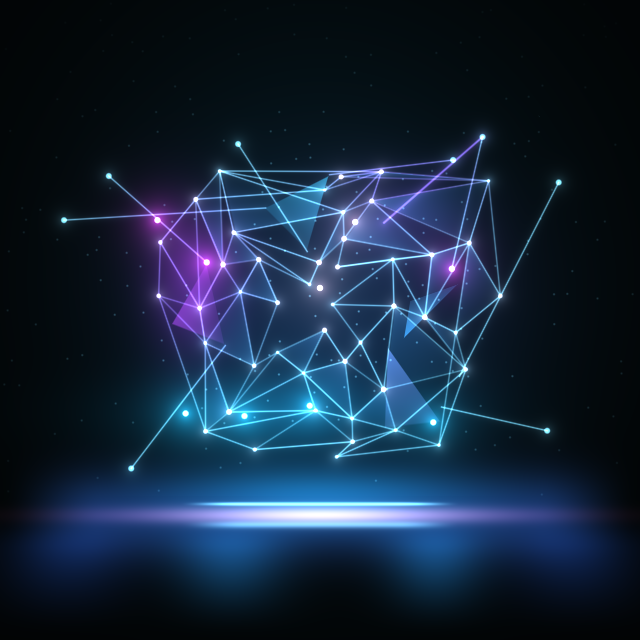
Write a Shadertoy shader that draws this background.

```glsl
#define NODES 46
#define CENTER vec2(.505, .525)
#define GOLDEN_ANGLE 2.39996
#define LINE_WIDTH .001
#define DOT_RADIUS .0034
#define HORIZON .195
#define CYAN vec3(.12, .72, .9)
#define ICE vec3(.45, .78, .88)
#define VIOLET vec3(.5, .36, .85)
#define MAGENTA vec3(.85, .2, .85)
#define WARM vec3(1., .75, .8)

float hash(vec2 p) {
  p = fract(p * vec2(123.34, 456.21));
  p += dot(p, p + 45.32);
  return fract(p.x * p.y);
}

float pixelSize() { return 1. / min(iResolution.x, iResolution.y); }

float bell(float x, float width) { return exp(-x * x / (width * width)); }

float blob(vec2 p, vec2 center, vec2 size) { return bell(length((p - center) / size), 1.); }

float cover(float dist, float radius) {
  float px = pixelSize();
  return 1. - smoothstep(radius - px, radius + px, dist);
}

float segment(vec2 p, vec2 a, vec2 b) {
  vec2 d = b - a;
  return length(p - a - d * clamp(dot(p - a, d) / dot(d, d), 0., 1.));
}

// Triangular glass panel, brightest at corner a
float panel(vec2 p, vec2 a, vec2 b, vec2 c) {
  vec2 u = b - a, v = c - a, w = p - a;
  float area = u.x * v.y - u.y * v.x;
  float s = (w.x * v.y - w.y * v.x) / area;
  float t = (u.x * w.y - u.y * w.x) / area;
  return smoothstep(0., .03, min(min(s, t), 1. - s - t)) * mix(1., .25, s + t);
}

// Golden-angle spiral, stretched toward the four corners
vec2 node(int i) {
  float n = float(i);
  float a = n * GOLDEN_ANGLE + .6 * (hash(vec2(n, 1.)) - .5);
  float corner = sin(2. * a) * sin(2. * a);
  float reach = .225 + .09 * corner + .04 * cos(a) * cos(a);
  float r = reach * pow((n + .5) / float(NODES), .62) * (.85 + .3 * hash(vec2(n, 7.)));
  return CENTER + r * vec2(cos(a), sin(a));
}

vec3 lineTint(vec2 p) {
  float purple = blob(p, vec2(.28, .57), vec2(.12)) + blob(p, vec2(.64, .72), vec2(.13, .06));
  return mix(ICE, VIOLET, min(purple, .8));
}

vec3 spar(vec2 p, vec2 tip, vec2 root) {
  float d = segment(p, tip, root), end = length(p - tip);
  return lineTint(p) * (.75 * cover(d, LINE_WIDTH) + .1 * exp(-d * 200.))
    + ICE * (cover(end, DOT_RADIUS * 1.3) + .25 * exp(-end * 110.));
}

vec3 flare(vec2 p, vec2 center, vec3 tint) {
  float d = length(p - center);
  return tint * (.45 * exp(-d * 32.) + .5 * exp(-d * 110.)) + cover(d, DOT_RADIUS * 1.3);
}

vec3 backdrop(vec2 p) {
  return vec3(.006, .012, .014)
    + vec3(.015, .07, .095) * blob(p, vec2(.5, .6), vec2(.4, .42))
    + vec3(.05, .09, .19) * blob(p, vec2(.51, .5), vec2(.25, .2))
    + vec3(.2, .05, .28) * blob(p, vec2(.3, .55), vec2(.065, .1))
    + vec3(.1, .06, .18) * blob(p, vec2(.61, .66), vec2(.11, .07))
    + vec3(.01, .15, .21) * blob(p, vec2(.45, .35), vec2(.24, .06));
}

vec3 stage(vec2 p) {
  float x = p.x - .5, h = p.y - HORIZON;
  vec3 col = vec3(.08, .17, .37) * bell(h, .065) * smoothstep(0., .16, .5 - abs(x));
  col += vec3(.03, .27, .36) * blob(p, vec2(.5, .225), vec2(.22, .045));
  // Reflected columns on the floor
  float fade = smoothstep(0., .14, p.y) * (1. - smoothstep(.14, .2, p.y));
  float columns = bell(x + .14, .085) + bell(x - .18, .075);
  col += fade * (vec3(.05, .21, .34) * columns + vec3(.03, .08, .2) * bell(abs(x) - .4, .1));
  // Pink bar between two pale edges
  col += vec3(.45, .19, .36) * bell(h, .013) * bell(x, .31);
  col += vec3(.45, .42, .3) * bell(h, .014) * bell(x, .18);
  float taper = smoothstep(0., .1, .22 - abs(x));
  return col + vec3(.5, .85, .85) * taper * (bell(h - .0175, .0025) + .45 * bell(h + .015, .005));
}

vec3 mesh(vec2 p) {
  vec3 col = vec3(0.), tint = lineTint(p);
  for (int i = 0; i < NODES; i++) {
    vec2 a = node(i);
    float seed = hash(vec2(float(i), 3.)), d = length(p - a);
    // Fibonacci steps 5, 8, 13 reach the spiral neighbours
    for (int k = 5, next = 8; k < 14 && i + k < NODES; ) {
      float s = segment(p, a, node(i + k));
      float light = .4 + .5 * hash(vec2(float(i), float(k)));
      col += tint * light * (cover(s, LINE_WIDTH) + .1 * exp(-s * 220.));
      int sum = k + next;
      k = next;
      next = sum;
    }
    if (i + 13 < NODES && seed > .55)
      col += vec3(.06, .16, .24) * panel(p, a, node(i + 5), node(i + 13));
    col += mix(ICE, WARM, seed) * (cover(d, DOT_RADIUS * (.6 + .6 * seed)) + .3 * exp(-d * 120.));
  }
  return col;
}

vec3 dust(vec2 p) {
  vec2 cell = floor(p * 42.), spot = .2 + .6 * vec2(hash(cell), hash(cell + 17.));
  float density = .12 + .25 * blob(p, vec2(.5, .57), vec2(.2));
  float speck = cover(length(fract(p * 42.) - spot) / 42., .0014);
  return ICE * .55 * step(1. - density, hash(cell + 31.)) * speck * blob(p, CENTER, vec2(.42, .32));
}

// Large panels, long spars and glowing hubs
vec3 accents(vec2 p) {
  vec2 left = vec2(.323, .59), right = vec2(.706, .58), top = vec2(.515, .727), peak = vec2(.754, .786);
  vec3 col = vec3(.1, .4, .5) * panel(p, top, vec2(.412, .675), vec2(.48, .607));
  col += vec3(.15, .4, .58) * panel(p, vec2(.63, .47), vec2(.64, .53), vec2(.717, .557));
  col += vec3(.25, .3, .5) * panel(p, vec2(.605, .46), vec2(.6, .33), vec2(.69, .34));
  col += vec3(.3, .1, .38) * panel(p, vec2(.267, .493), left, vec2(.352, .46));
  col += spar(p, vec2(.1, .656), vec2(.415, .675)) + spar(p, vec2(.17, .725), left);
  col += spar(p, vec2(.372, .775), vec2(.48, .607)) + spar(p, peak, right);
  col += spar(p, vec2(.708, .75), top) + spar(p, vec2(.873, .715), vec2(.718, .412));
  col += spar(p, vec2(.855, .327), vec2(.69, .364)) + spar(p, vec2(.205, .268), vec2(.352, .46));
  col += flare(p, vec2(.246, .656), MAGENTA) + flare(p, left, MAGENTA) + flare(p, right, MAGENTA);
  col += flare(p, vec2(.29, .354), CYAN) + flare(p, vec2(.382, .35), CYAN);
  col += flare(p, vec2(.484, .366), CYAN) + flare(p, vec2(.677, .34), CYAN);
  col += flare(p, vec2(.5, .55), WARM * .6) + flare(p, vec2(.555, .653), WARM * .6);
  float streak = segment(p, vec2(.6, .652), peak);
  return col + VIOLET * (.7 * cover(streak, .0015) + .3 * exp(-streak * 130.));
}

void mainImage(out vec4 fragColor, in vec2 fragCoord) {
  vec2 p = (fragCoord - .5 * iResolution.xy) * pixelSize() + .5;
  vec3 col = backdrop(p) + stage(p);
  if (p.y > .225) col += mesh(p) + dust(p) + accents(p);
  fragColor = vec4(min(col, 1.), 1.);
}
```
